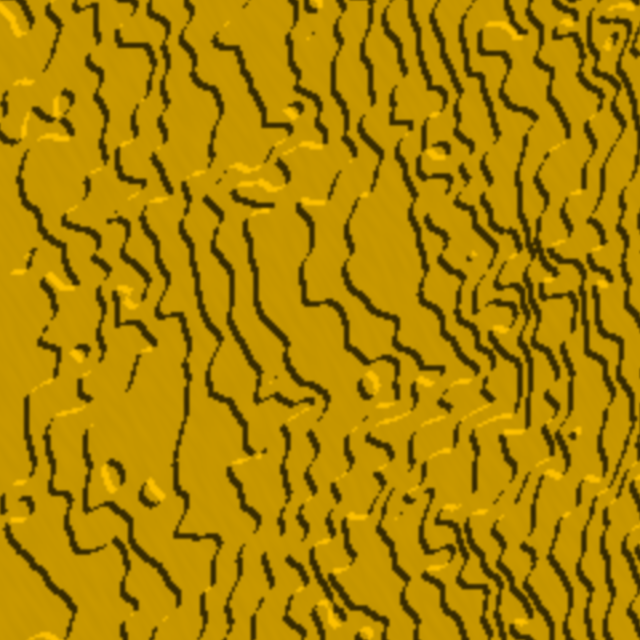
This texture is drawn by a Shadertoy shader. Its source:

```glsl
vec2 gradientAt(vec2 cell) {
    float angle = 6.2832 * fract(sin(dot(cell, vec2(127.1, 311.7))) * 43758.55);
    return vec2(cos(angle), sin(angle));
}

float gradientNoise(vec2 p) {
    vec2 i = floor(p), f = fract(p);
    vec2 u = f * f * f * (f * (f * 6.0 - 15.0) + 10.0);
    vec2 e = vec2(0.0, 1.0);
    float bottom = mix(dot(gradientAt(i), f),
                       dot(gradientAt(i + e.yx), f - e.yx), u.x);
    float top = mix(dot(gradientAt(i + e.xy), f - e.xy),
                    dot(gradientAt(i + e.yy), f - e.yy), u.x);
    return mix(bottom, top, u.y);
}

// Terraced ground that falls ever more steeply to the right
float terrace(vec2 p) {
    float height = -9.0 * p.x - 8.5 * p.x * p.x;
    height += 2.5 * gradientNoise(p * 3.0 + 4.3);
    height += 0.9 * gradientNoise(p * 8.0 + 17.1);

    // Small knolls and pits, gathered in patches
    float patchiness = smoothstep(-0.3, 0.35, gradientNoise(p * 5.0 + 51.7));
    float roughness = mix(0.65, 1.2, p.x) * mix(0.5, 1.6, patchiness);
    height += roughness * gradientNoise(p * 21.0 + 31.7);
    return floor(height);
}

// Diagonal emboss, lit from the lower left
float emboss(vec2 cell, float cells) {
    vec2 p = (cell + 0.5) / cells;
    vec2 reach = vec2(1.0 / cells);
    float rise = terrace(p + reach) - terrace(p - reach);
    return rise < 0.0 ? 0.72 * max(rise, -1.2) : 0.27 * min(rise, 1.5);
}

void mainImage(out vec4 fragColor, in vec2 fragCoord) {
    vec2 uv = fragCoord / iResolution.y;

    // Coarse relief cells, blended by a quadratic spline
    float cells = 240.0;
    vec2 grid = uv * cells;
    vec2 cell = floor(grid), offset = fract(grid) - 0.5;
    float relief = 0.0;
    for (int y = -1; y <= 1; y++) {
        for (int x = -1; x <= 1; x++) {
            vec2 away = abs(vec2(x, y) - offset);
            vec2 outer = max(1.5 - away, 0.0);
            vec2 weight = mix(0.75 - away * away, 0.5 * outer * outer, step(0.5, away));
            relief += weight.x * weight.y * emboss(cell + vec2(x, y), cells);
        }
    }

    // Faint slanted brushing on the flat ground
    float brushing = gradientNoise(vec2(uv.x * 75.0 + uv.y * 45.0, (uv.y - uv.x) * 14.0));

    vec3 gold = vec3(0.775, 0.59, 0.0);
    fragColor = vec4(gold * (1.0 + relief + 0.03 * brushing), 1.0);
}
```
